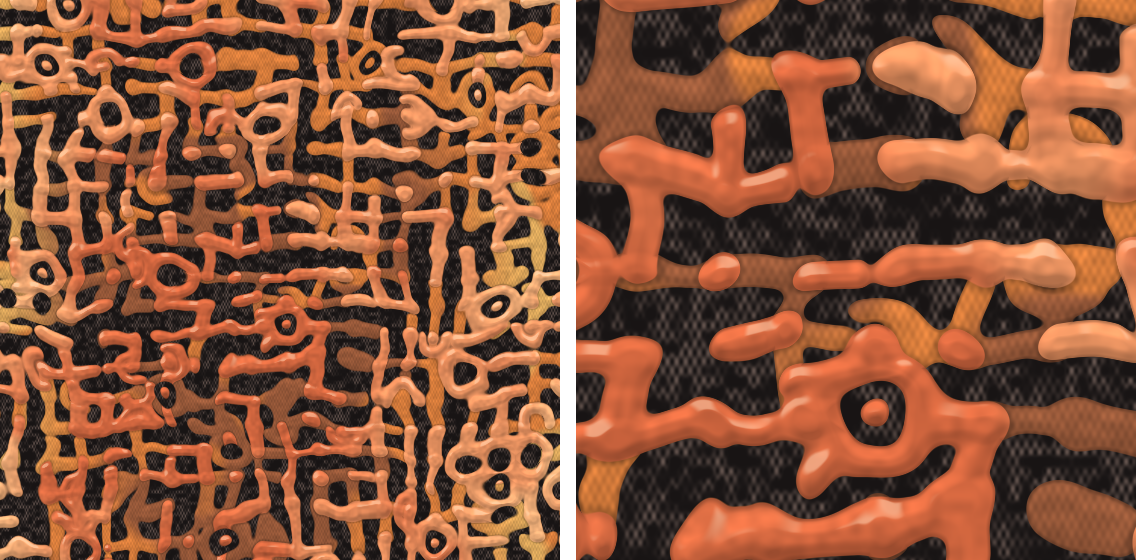
Left: the whole. Right: its middle third, enlarged.
This pattern is drawn by a WebGL 2 fragment shader. Its source:

```glsl
#version 300 es
precision highp float;
// Maze of thick orange, coral and brown paint strokes on black woven canvas.

uniform vec2 u_resolution;
out vec4 fragColor;

const float CELLS = 18.5;        // stroke lattice nodes across the canvas
const float JITTER = 0.3;        // node displacement, in cells
const float THIN = 0.16;         // stroke half widths, in cells
const float THICK = 0.25;
const float BLEND = 0.17;        // roundness of stroke joins
const float TOP_SHARE = 0.46;    // share of strokes in the raised layer
const float STUB_SHARE = 0.25;   // share of strokes that stop half way
const float RING_SHARE = 0.08;
const float HOOK_SHARE = 0.13;
const float RELIEF = 0.022;      // strength of the paint shading
const float THREADS = 185.0;     // canvas threads across

const vec3 CANVAS_DARK = vec3(0.095, 0.08, 0.08);
const vec3 CANVAS_LIGHT = vec3(0.40, 0.335, 0.31);
const vec3 OCHRE = vec3(0.83, 0.48, 0.23);
const vec3 BROWN = vec3(0.58, 0.34, 0.22);
const vec3 SALMON = vec3(0.89, 0.56, 0.37);
const vec3 CORAL = vec3(0.80, 0.39, 0.24);
const vec3 PEACH = vec3(0.93, 0.69, 0.48);
const vec3 YELLOW = vec3(0.86, 0.66, 0.36);
const vec3 GLINT = vec3(1.0, 0.88, 0.76);

vec3 hash(ivec2 cell, int salt) {
    uvec3 v = uvec3(ivec3(cell, salt)) * 1664525u + 1013904223u;
    v.x += v.y * v.z; v.y += v.z * v.x; v.z += v.x * v.y;
    v ^= v >> 16u;
    v.x += v.y * v.z; v.y += v.z * v.x; v.z += v.x * v.y;
    return vec3(v >> 8u) / 16777216.0;
}

vec3 noise(vec2 p, int salt) {
    ivec2 c = ivec2(floor(p));
    vec2 f = smoothstep(0.0, 1.0, fract(p));
    return mix(mix(hash(c, salt), hash(c + ivec2(1, 0), salt), f.x),
               mix(hash(c + ivec2(0, 1), salt), hash(c + 1, salt), f.x), f.y);
}

float smoothMin(float a, float b) {
    float h = max(BLEND - abs(a - b), 0.0) / BLEND;
    return min(a, b) - 0.25 * BLEND * h * h;
}

float segment(vec2 p, vec2 a, vec2 b) {
    vec2 ab = b - a;
    return length(p - a - ab * clamp(dot(p - a, ab) / dot(ab, ab), 0.0, 1.0));
}

// Half circle, opening down before it is turned
float hook(vec2 p, float radius, float angle) {
    float c = cos(angle), s = sin(angle);
    p = mat2(c, -s, s, c) * p;
    return p.y > 0.0 ? abs(length(p) - radius) : length(vec2(abs(p.x) - radius, p.y));
}

vec2 node(ivec2 cell) {
    return vec2(cell) + 0.5 + JITTER * (hash(cell, 0).xy - 0.5);
}

void addStroke(inout vec2 layers, float shape, bool onTop) {
    if (onTop) layers.y = smoothMin(layers.y, shape);
    else layers.x = smoothMin(layers.x, shape);
}

// Signed distances to the flat lower layer (x) and the raised layer (y)
vec2 paintLayers(vec2 q) {
    vec2 layers = vec2(9.0);
    float hole = 9.0;
    ivec2 home = ivec2(floor(q));
    for (int y = -1; y <= 1; y++)
    for (int x = -1; x <= 1; x++) {
        ivec2 cell = home + ivec2(x, y);
        vec3 pick = hash(cell, 1), style = hash(cell, 2), blob = hash(cell, 3);
        vec2 a = node(cell);
        float across = smoothstep(0.25, 0.7, noise(vec2(cell) * 0.37, 4).x);
        float reach = pick.z < STUB_SHARE ? 0.6 : 1.0;
        float width = mix(THIN, THICK, style.x);
        // Bars to the right and upward neighbours
        if (pick.x < mix(0.42, 1.0, across))
            addStroke(layers, segment(q, a, mix(a, node(cell + ivec2(1, 0)), reach)) - width, style.y < TOP_SHARE);
        if (pick.y < mix(1.0, 0.38, across))
            addStroke(layers, segment(q, a, mix(a, node(cell + ivec2(0, 1)), reach)) - width, style.z < TOP_SHARE);
        // Bulb on the node, with a ring or hook around some
        float r = length(q - a);
        addStroke(layers, r - mix(0.16, 0.31, blob.x), blob.y < TOP_SHARE);
        if (blob.z < RING_SHARE) {
            addStroke(layers, abs(r - 0.58) - 0.2, style.x < 0.7);
            hole = min(hole, blob.x < 0.5 ? r - 0.34 : abs(r - 0.29) - 0.11);
        } else if (blob.z < RING_SHARE + HOOK_SHARE) {
            float turn = 1.5708 * floor(4.0 * blob.x) + 0.3 * style.y;
            addStroke(layers, hook(q - a, 0.5, turn) - 0.18, style.x < 0.6);
        }
    }
    return max(layers, vec2(-hole));
}

float paintHeight(vec2 layers) {
    vec2 dome = smoothstep(0.0, 0.17, -layers);
    return 0.5 * dome.x + dome.y;
}

void main() {
    vec2 uv = gl_FragCoord.xy / u_resolution.y;
    float pixel = 0.7 * CELLS / u_resolution.y;
    vec2 q = uv * CELLS;
    // Hand wobble
    q += 0.6 * (noise(q * 0.4, 5).xy - 0.5) + 0.26 * (noise(q * 1.6, 6).xy - 0.5);

    // Relief from finite differences
    const float STEP = 0.04;
    vec2 layers = paintLayers(q);
    float height = paintHeight(layers);
    vec2 slope = vec2(paintHeight(paintLayers(q + vec2(STEP, 0.0))),
                      paintHeight(paintLayers(q + vec2(0.0, STEP)))) - height;
    float facing = dot(slope / STEP, vec2(0.25, -0.97));

    // Woven canvas
    vec2 thread = uv * THREADS;
    float weave = 0.5 + 0.5 * sin(6.2832 * thread.x) * sin(3.1416 * thread.y);
    vec3 fleck = noise(thread * 0.8, 7);
    vec3 color = mix(CANVAS_DARK, CANVAS_LIGHT, weave * smoothstep(0.2, 1.0, fleck.x));

    // Colour zones: hot and brown low left of centre, yellow on the sides
    vec2 fromHeart = (uv - vec2(0.38, 0.28)) * vec2(1.0, 0.6);
    float heat = exp(-8.0 * dot(fromHeart, fromHeart));
    vec3 patches = noise(q * 0.6, 8);
    float side = smoothstep(0.3, 0.5, abs(uv.x - 0.47));
    vec3 lower = mix(OCHRE, BROWN, smoothstep(0.44, 0.56, 0.5 * heat + 0.6 * patches.x - 0.08));
    lower = mix(lower, YELLOW, side * smoothstep(0.4, 0.6, patches.y));
    vec3 upper = mix(SALMON, CORAL, smoothstep(0.3, 0.7, 0.6 * heat + 0.6 * patches.z - 0.1));
    upper = mix(upper, PEACH, 0.9 * side * smoothstep(0.3, 0.6, patches.x));

    // Lower layer shows a trace of weave and the shadow of the upper one
    lower *= 0.92 + 0.14 * weave;
    lower *= mix(0.8, 1.0, smoothstep(0.0, 0.08, layers.y));
    vec2 cover = smoothstep(pixel, -pixel, layers);
    vec3 paint = mix(lower, upper, cover.y);

    // Rim, shading, speckle and wet glints
    float outer = min(layers.x, layers.y);
    paint *= mix(0.78, 1.0, smoothstep(0.0, 0.05, -outer));
    paint *= 1.0 + clamp(RELIEF * facing, -0.2, 0.16);
    paint *= 0.93 + 0.14 * fleck.y;
    float glint = smoothstep(2.5, 6.0, facing) * smoothstep(0.5, 0.75, noise(q * 3.5, 10).x);
    paint = mix(paint, GLINT, 0.45 * glint * cover.y);
    color = mix(color, paint, max(cover.x, cover.y));

    fragColor = vec4(color, 1.0);
}
```
